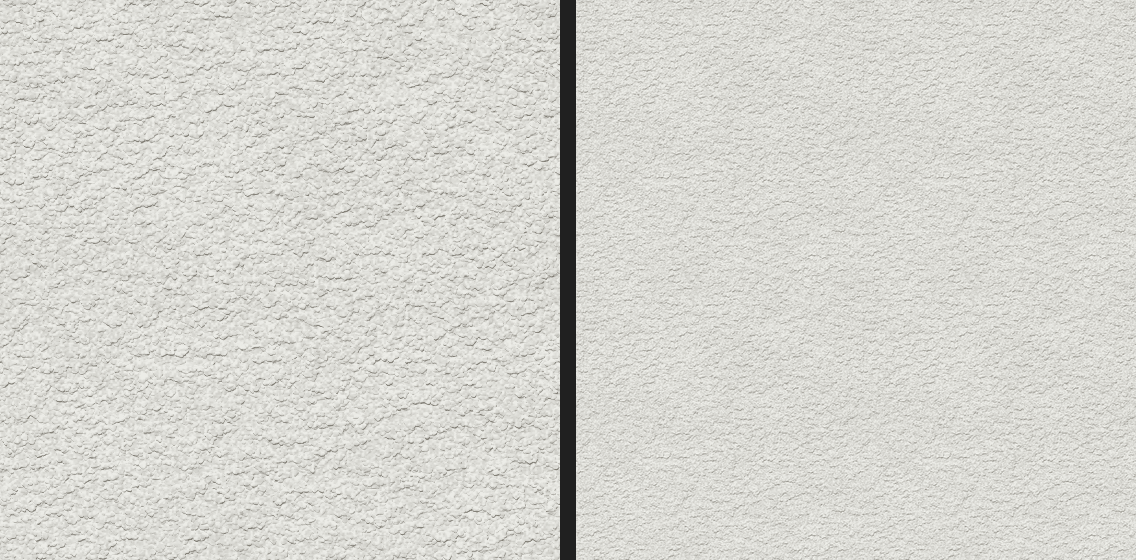
Left, the tile; right, the same tile 2 across and 2 down.
A three.js fragment shader for this texture:

```glsl
// Off-white roughcast plaster: small overlapping grains gathered into wide clumps.
// A wrapping height field is built from scattered domes, then lit from above by
// comparing heights along the light, which leaves thin dark crescents below the clumps.

varying vec2 vUv;

// Whole numbers of repeats across and up, so that everything tiles
const vec2 GRAINS = vec2(148.0, 172.0);
const vec2 CLUMPS = vec2(56.0, 94.0);
const vec2 WIDE_CLUMPS = vec2(27.0, 48.0);
const vec2 RIPPLES = vec2(125.0, 140.0);
const vec2 SPECKLE = vec2(256.0, 256.0);
const vec2 BLOTCHES = vec2(7.0, 11.0);

const vec2 LIGHT_STEP = vec2(-0.0006, 0.0021);
const float BASE_TONE = 0.877;
const float SHADOW = 0.47;
const float HIGHLIGHT = 0.075;
const float SPECKLE_AMOUNT = 0.12;
const float BLOTCH_AMOUNT = 0.02;
const float RIPPLE_SHIFT = 0.0045;
const float SAMPLE_OFFSET = 0.00032;

const vec3 CREVICE = vec3(0.58, 0.57, 0.54);
const vec3 PLASTER = vec3(0.90, 0.90, 0.88);

vec3 hash3(vec2 p) {
  vec3 q = fract(p.xyx * vec3(0.1031, 0.1030, 0.0973));
  q += dot(q, q.yxz + 33.33);
  return fract((q.xxy + q.yzz) * q.zyx);
}

vec2 wrapCell(vec2 cell, vec2 period) {
  return floor(mod(cell + 0.5, period));
}

// Two channels of value noise that repeat once over the canvas
vec2 noise2(vec2 uv, vec2 period, float seed) {
  vec2 p = uv * period;
  vec2 cell = floor(p);
  vec2 f = p - cell;
  f = f * f * (3.0 - 2.0 * f);
  vec2 lo = wrapCell(cell, period) + seed;
  vec2 hi = wrapCell(cell + 1.0, period) + seed;
  vec2 bottom = mix(hash3(lo).xy, hash3(vec2(hi.x, lo.y)).xy, f.x);
  vec2 top = mix(hash3(vec2(lo.x, hi.y)).xy, hash3(hi).xy, f.x);
  return mix(bottom, top, f.y);
}

// Broad elevation: wide plateaus with steep borders
float clumpHeight(vec2 uv) {
  float n = 0.75 * noise2(uv, CLUMPS, 11.0).x + 0.25 * noise2(uv, WIDE_CLUMPS, 37.0).x;
  return smoothstep(0.33, 0.67, n);
}

// Highest of the nearby domes, each raised by the clump it sits on
float plasterHeight(vec2 uv) {
  uv += RIPPLE_SHIFT * (noise2(uv, RIPPLES, 23.0) - 0.5);
  vec2 p = uv * GRAINS;
  vec2 home = floor(p);
  float height = 0.25 + 0.6 * clumpHeight(uv);
  for (int y = -1; y <= 1; y++) {
    for (int x = -1; x <= 1; x++) {
      vec2 cell = home + vec2(float(x), float(y));
      vec3 rnd = hash3(wrapCell(cell, GRAINS) + 71.0);
      vec2 centre = cell + rnd.xy;
      float radius = mix(0.55, 1.0, fract(rnd.z * 17.0));
      float d = length(p - centre) / radius;
      if (d < 1.0) {
        float top = 0.35 + 0.75 * clumpHeight(centre / GRAINS) + 0.38 * rnd.z;
        float dome = (top - 0.2 * d * d) * (1.0 - smoothstep(0.8, 1.0, d));
        height = max(height, dome);
      }
    }
  }
  return height;
}

// Shadow where the surface towards the light is higher, highlight where lower
float relief(vec2 uv) {
  float rise = plasterHeight(uv + LIGHT_STEP) - plasterHeight(uv);
  return HIGHLIGHT * clamp(-rise, 0.0, 0.7) - SHADOW * clamp(rise, 0.0, 0.85);
}

void main() {
  // Four samples smooth the grain edges
  float light = 0.0;
  for (int i = 0; i < 4; i++) {
    vec2 corner = vec2(mod(float(i), 2.0), floor(float(i) / 2.0)) - 0.5;
    light += 0.25 * relief(vUv + corner * 2.0 * SAMPLE_OFFSET);
  }

  // Fine mineral speckle and faint large patches
  float speckle = noise2(vUv, SPECKLE, 5.0).x - 0.5;
  float blotch = noise2(vUv, BLOTCHES, 53.0).x - 0.5;
  float tone = BASE_TONE + light + SPECKLE_AMOUNT * speckle + BLOTCH_AMOUNT * blotch;

  float shade = (tone - CREVICE.r) / (PLASTER.r - CREVICE.r);
  gl_FragColor = vec4(mix(CREVICE, PLASTER, clamp(shade, -0.2, 1.08)), 1.0);
}
```
